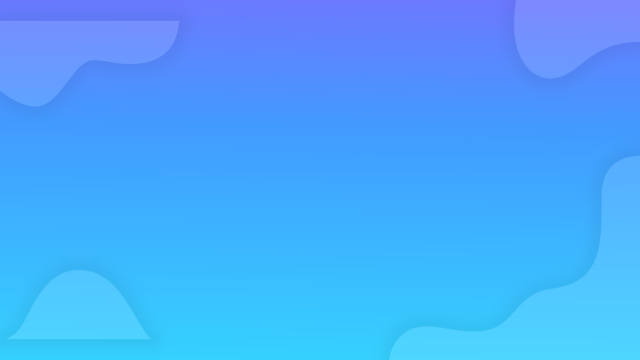
This background is drawn by a WebGL 1 fragment shader. Its source:

```glsl
precision highp float;

uniform vec2 u_resolution;

const float ASPECT = 16.0 / 9.0;
const vec2 EMPTY = vec2(1e3, 1.0);

// Outline state: x = squared distance, y = sign (negative inside)
vec2 addEdge(vec2 outline, vec2 p, vec2 a, vec2 b) {
  vec2 e = b - a;
  vec2 w = p - a;
  vec2 q = w - e * clamp(dot(w, e) / max(dot(e, e), 1e-9), 0.0, 1.0);
  outline.x = min(outline.x, dot(q, q));
  if ((a.y > p.y) != (b.y > p.y)) {
    float crossing = a.x + e.x * (p.y - a.y) / e.y;
    if (p.x < crossing) outline.y = -outline.y;
  }
  return outline;
}

vec2 bezier(vec2 a, vec2 b, vec2 c, vec2 d, float t) {
  float s = 1.0 - t;
  return s * s * s * a + 3.0 * s * t * (s * b + t * c) + t * t * t * d;
}

vec2 addCurve(vec2 outline, vec2 p, vec2 a, vec2 b, vec2 c, vec2 d) {
  vec2 previous = a;
  for (int i = 1; i <= 14; i++) {
    vec2 next = bezier(a, b, c, d, float(i) / 14.0);
    outline = addEdge(outline, p, previous, next);
    previous = next;
  }
  return outline;
}

float signedDistance(vec2 outline) {
  return outline.y * sqrt(outline.x);
}

float topLeftBlob(vec2 p) {
  vec2 cornerLow = vec2(-0.1, 0.83), cornerHigh = vec2(-0.1, 0.942);
  vec2 tip = vec2(0.498, 0.942), belly = vec2(0.359, 0.822);
  vec2 waist = vec2(0.259, 0.833), drop = vec2(0.1, 0.704), side = vec2(0.0, 0.748);
  vec2 o = addEdge(EMPTY, p, cornerHigh, tip);
  o = addCurve(o, p, tip, vec2(0.491, 0.856), vec2(0.44, 0.822), belly);
  o = addCurve(o, p, belly, vec2(0.324, 0.822), vec2(0.292, 0.833), waist);
  o = addCurve(o, p, waist, vec2(0.204, 0.833), vec2(0.167, 0.704), drop);
  o = addCurve(o, p, drop, vec2(0.065, 0.704), vec2(0.03, 0.725), side);
  o = addEdge(o, p, side, cornerLow);
  return signedDistance(addEdge(o, p, cornerLow, cornerHigh));
}

float topRightBlob(vec2 p) {
  vec2 start = vec2(1.44, 1.035), side = vec2(1.428, 0.931);
  vec2 drop = vec2(1.528, 0.782), exit = vec2(ASPECT, 0.884);
  vec2 cornerLow = vec2(1.9, 0.884), cornerHigh = vec2(1.9, 1.035);
  vec2 o = addCurve(EMPTY, p, start, vec2(1.433, 1.0), vec2(1.428, 0.965), side);
  o = addCurve(o, p, side, vec2(1.428, 0.843), vec2(1.47, 0.782), drop);
  o = addCurve(o, p, drop, vec2(1.609, 0.782), vec2(1.632, 0.884), exit);
  o = addEdge(o, p, exit, cornerLow);
  o = addEdge(o, p, cornerLow, cornerHigh);
  return signedDistance(addEdge(o, p, cornerHigh, start));
}

float hill(vec2 p) {
  vec2 left = vec2(0.016, 0.058), right = vec2(0.419, 0.058);
  vec2 rise = vec2(0.081, 0.134), peak = vec2(0.218, 0.25), fall = vec2(0.345, 0.171);
  vec2 o = addCurve(EMPTY, p, left, vec2(0.051, 0.072), vec2(0.063, 0.097), rise);
  o = addCurve(o, p, rise, vec2(0.116, 0.204), vec2(0.157, 0.25), peak);
  o = addCurve(o, p, peak, vec2(0.271, 0.25), vec2(0.31, 0.222), fall);
  o = addCurve(o, p, fall, vec2(0.377, 0.125), vec2(0.394, 0.083), right);
  return signedDistance(addEdge(o, p, right, left));
}

float bottomRightWave(vec2 p) {
  vec2 crest = vec2(ASPECT, 0.567), shoulder = vec2(1.671, 0.456);
  vec2 shelf = vec2(1.539, 0.199), dip = vec2(1.322, 0.079);
  vec2 bump = vec2(1.181, 0.093), foot = vec2(1.081, 0.0);
  vec2 cornerLeft = vec2(1.072, -0.1), cornerLow = vec2(1.9, -0.1), cornerHigh = vec2(1.9, 0.567);
  vec2 o = addCurve(EMPTY, p, crest, vec2(1.708, 0.567), vec2(1.671, 0.525), shoulder);
  o = addCurve(o, p, shoulder, vec2(1.671, 0.329), vec2(1.676, 0.218), shelf);
  o = addCurve(o, p, shelf, vec2(1.424, 0.19), vec2(1.435, 0.079), dip);
  o = addCurve(o, p, dip, vec2(1.262, 0.079), vec2(1.234, 0.093), bump);
  o = addCurve(o, p, bump, vec2(1.123, 0.093), vec2(1.088, 0.051), foot);
  o = addEdge(o, p, foot, cornerLeft);
  o = addEdge(o, p, cornerLeft, cornerLow);
  o = addEdge(o, p, cornerLow, cornerHigh);
  return signedDistance(addEdge(o, p, cornerHigh, crest));
}

vec3 sky(vec2 p) {
  vec3 violet = vec3(0.42, 0.475, 1.0);
  vec3 blue = vec3(0.26, 0.605, 1.0);
  vec3 cyan = vec3(0.21, 0.82, 1.0);
  float height = p.y + 0.012 * (p.x - 0.5 * ASPECT);
  vec3 lower = mix(cyan, blue, clamp(height / 0.65, 0.0, 1.0));
  return mix(lower, violet, clamp((height - 0.65) / 0.35, 0.0, 1.0));
}

// Translucent white panel with a soft shadow outside its edge
vec3 panel(vec3 color, float d, float pixel) {
  float inside = 1.0 - smoothstep(-0.75 * pixel, 0.75 * pixel, d);
  float shadow = 0.045 * exp(-pow(max(d, 0.0) / 0.032, 2.0));
  return mix(color * (1.0 - shadow), mix(color, vec3(1.0), 0.12), inside);
}

void main() {
  vec2 p = gl_FragCoord.xy / u_resolution * vec2(ASPECT, 1.0);
  float pixel = 1.0 / u_resolution.y;
  vec3 color = sky(p);
  color = panel(color, topLeftBlob(p), pixel);
  color = panel(color, topRightBlob(p), pixel);
  color = panel(color, hill(p), pixel);
  color = panel(color, bottomRightWave(p), pixel);
  gl_FragColor = vec4(color, 1.0);
}
```
